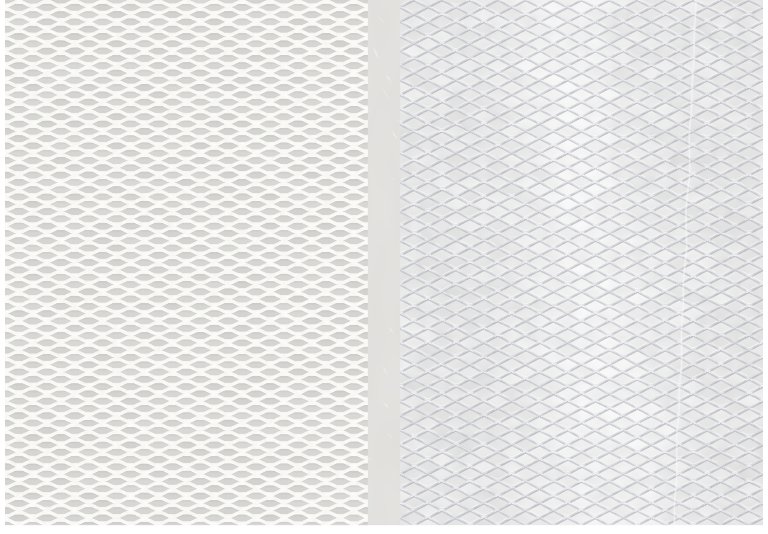
Reproduce this pattern procedurally as a Shadertoy shader.

```glsl
// Two sheets of expanded metal mesh, matte white and glossy silver, with a plain strip between.

const vec4 WHITE_SHEET  = vec4(0.0065, 0.0165, 0.4790, 1.0); // left, bottom, right, top
const vec4 SILVER_SHEET = vec4(0.5210, 0.0165, 0.9935, 1.0);
const vec2 WHITE_REPEATS  = vec2(13.0, 36.0);  // columns, rows (each row has a staggered twin)
const vec2 SILVER_REPEATS = vec2(13.0, 36.0);
const vec2 SLOT_SIZE = vec2(0.345, 0.235);     // slanted and flat limits of a white sheet slot
const float WIRE_HALF = 0.10;                  // half width of a silver strand, in rows
const float LEAF_DEPTH = 0.36;                 // lower limit of a silver opening, in rows
const float WEAR = 0.022;                      // strength of the tonal variation
const float EDGE_SOFTNESS = 0.5;               // edge blur, in pixels

const vec3 PAPER        = vec3(1.0);
const vec3 STRIP        = vec3(0.885, 0.882, 0.872);
const vec3 WHITE_METAL  = vec3(0.978, 0.976, 0.964);
const vec3 WHITE_SLOT   = vec3(0.838, 0.836, 0.828);
const vec3 WIRE_SHADE   = vec3(0.765, 0.770, 0.790);
const vec3 WIRE_LIGHT   = vec3(0.855, 0.857, 0.868);
const vec3 SILVER_BACK  = vec3(0.903, 0.903, 0.902);
const vec3 SILVER_GLINT = vec3(0.972, 0.973, 0.972);

float hash(vec2 p) {
    return fract(sin(dot(p, vec2(127.1, 311.7))) * 43758.5);
}

vec2 gradient(vec2 cell) {
    float angle = 6.28318 * hash(cell);
    return vec2(cos(angle), sin(angle));
}

float gradientNoise(vec2 p) {
    vec2 i = floor(p), f = fract(p);
    vec2 u = f * f * f * (f * (f * 6.0 - 15.0) + 10.0);
    vec2 e = vec2(1.0, 0.0);
    float low  = mix(dot(gradient(i), f), dot(gradient(i + e), f - e), u.x);
    float high = mix(dot(gradient(i + e.yx), f - e.yx), dot(gradient(i + 1.0), f - 1.0), u.x);
    return mix(low, high, u.y);
}

float boxMask(vec2 uv, vec4 box, vec2 pixel) {
    vec2 d = min(uv - box.xy, box.zw - uv) / pixel;
    vec2 m = clamp(d + 0.5, 0.0, 1.0);
    return m.x * m.y;
}

// Staggered diamond lattice: xy = offset from the nearest centre, zw = cell id.
vec4 diamondCell(vec2 q) {
    vec2 id = floor(q);
    vec2 local = q - id - 0.5;
    if (abs(local.x) + abs(local.y) > 0.5) {
        id = floor(q + 0.5);
        local = q - id;
        id += 0.5;
    }
    return vec4(local, id);
}

vec2 sheetCoord(vec2 uv, vec4 sheet, vec2 repeats) {
    return (uv - sheet.xy) / (sheet.zw - sheet.xy) * repeats;
}

vec3 whiteSheet(vec2 uv, float pixel) {
    vec2 q = sheetCoord(uv, WHITE_SHEET, WHITE_REPEATS);
    float aa = pixel * WHITE_REPEATS.y * EDGE_SOFTNESS;
    vec4 cell = diamondCell(q + 0.02 * gradientNoise(q * 1.3));
    vec2 a = abs(cell.xy);

    // Flattened hexagonal slot, darker under its upper lip
    float slot = max(a.x * 0.9 + a.y - SLOT_SIZE.x, a.y + 0.5 * a.x * a.x - SLOT_SIZE.y);
    vec3 inside = WHITE_SLOT - 0.03 * smoothstep(0.02, 0.20, cell.y);
    inside += 0.025 * (hash(cell.zw) - 0.5);

    // Matte strands with a soft lower facet
    vec3 metal = WHITE_METAL - 0.025 * smoothstep(0.10, 0.0, slot) * step(cell.y, 0.0);
    metal += WEAR * gradientNoise(q * vec2(5.0, 3.0));
    return mix(inside, metal, smoothstep(-aa, aa, slot));
}

vec3 silverSheet(vec2 uv, float pixel) {
    vec2 q = sheetCoord(uv, SILVER_SHEET, SILVER_REPEATS);
    float aa = pixel * SILVER_REPEATS.y * EDGE_SOFTNESS;
    vec4 cell = diamondCell(q + 0.03 * gradientNoise(q * 0.9));
    float edge = 0.5 - abs(cell.x) - abs(cell.y);

    // Backing sheet with a broad slanted reflection and a thin seam
    float bandX = mix(0.80, 0.735, uv.y);
    float band = exp(-pow((uv.x - bandX) / 0.09, 2.0));
    float seamX = mix(0.877, 0.906, uv.y) + 0.003 * gradientNoise(vec2(3.0, uv.y * 14.0));
    float seam = smoothstep(1.2 * pixel, 0.0, abs(uv.x - seamX));
    vec3 back = SILVER_BACK + 0.045 * band;
    back += WEAR * gradientNoise(uv * vec2(9.0, 5.0));
    back += 0.04 * (hash(cell.zw) - 0.5) + 0.03 * gradientNoise(q * vec2(1.6, 1.1));

    // Leaf opening: straight above, rounded below
    float leaf = min(edge - WIRE_HALF, cell.y + LEAF_DEPTH - 0.8 * cell.x * cell.x);
    float wire = 1.0 - smoothstep(-aa, aa, leaf);

    // Strand lit along its upper side, shaded below, brighter where it falls to the right
    float across = edge * (cell.y < 0.0 ? 1.0 : -1.0);
    float falling = step(0.0, cell.x * cell.y);
    vec3 metal = mix(WIRE_SHADE, WIRE_LIGHT, smoothstep(-aa, aa, across - 0.02));
    metal += 0.03 * falling + 0.02 * band + 0.05 * gradientNoise(q * vec2(4.0, 3.0));

    // Broken bright rim and joints
    float broken = smoothstep(-0.25, 0.15, gradientNoise(q * vec2(2.3, 1.9) + 7.0));
    float rim = smoothstep(0.08, 0.0, abs(leaf - 0.04)) * step(cell.y, 0.0) * broken;
    float joint = smoothstep(0.16, 0.06, 0.5 - abs(cell.x)) + smoothstep(-0.34, -0.42, cell.y);
    joint = min(joint, 1.0) * (0.3 + 0.7 * broken);
    vec3 color = mix(back, SILVER_GLINT, 0.7 * rim);
    color = mix(color, metal, wire);
    color = mix(color, SILVER_GLINT, 0.65 * joint * wire);
    return mix(color, SILVER_GLINT, 0.6 * seam);
}

vec3 plainStrip(vec2 uv) {
    float cloud = gradientNoise(uv * vec2(40.0, 9.0));
    float scratch = smoothstep(0.42, 0.6, gradientNoise(uv * vec2(150.0, 60.0) + uv.yx * 50.0));
    return STRIP + 0.5 * WEAR * cloud + 0.04 * scratch;
}

void mainImage(out vec4 fragColor, in vec2 fragCoord) {
    vec2 uv = fragCoord / iResolution.xy, pixel = 1.0 / iResolution.xy;
    vec4 stripBox = vec4(WHITE_SHEET.zy - vec2(0.004, 0.0), SILVER_SHEET.x + 0.004, 1.01);
    vec4 bleed = vec4(0.0, 0.0, 0.0, 0.01);
    vec3 color = mix(PAPER, plainStrip(uv), boxMask(uv, stripBox, pixel));
    color = mix(color, whiteSheet(uv, pixel.y), boxMask(uv, WHITE_SHEET + bleed, pixel));
    color = mix(color, silverSheet(uv, pixel.y), boxMask(uv, SILVER_SHEET + bleed, pixel));
    fragColor = vec4(clamp(color, 0.0, 1.0), 1.0);
}
```
